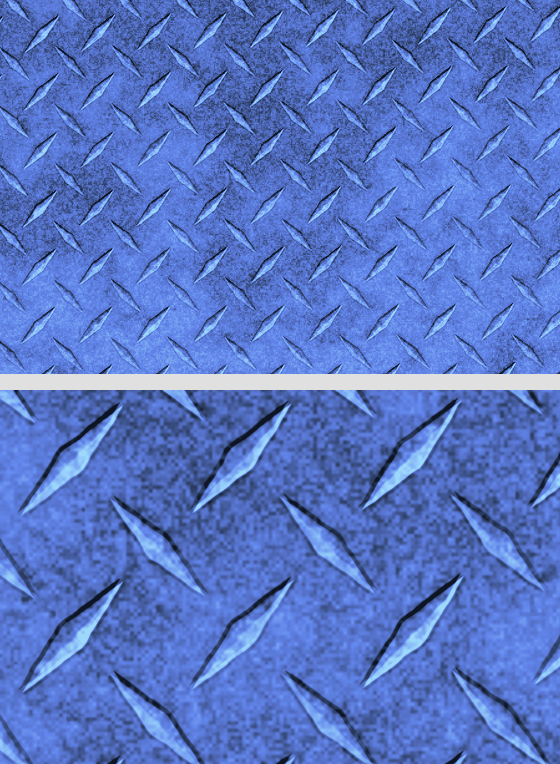
Top: the whole. Bottom: its middle third, enlarged.
Give the GLSL for this texture, as a Shadertoy shader.

```glsl
// Blue steel tread plate: worn, grainy metal with raised lozenges in alternating diagonals.

float hash(vec2 p) {
    vec3 q = fract(vec3(p.xyx) * 0.1031);
    q += dot(q, q.yzx + 33.33);
    return fract((q.x + q.y) * q.z);
}

float noise(vec2 p) {
    vec2 i = floor(p), f = fract(p);
    f = f * f * (3.0 - 2.0 * f);
    return mix(mix(hash(i), hash(i + vec2(1, 0)), f.x),
               mix(hash(i + vec2(0, 1)), hash(i + vec2(1, 1)), f.x), f.y);
}

float fbm(vec2 p) {
    float sum = 0.0, amp = 0.5;
    for (int i = 0; i < 5; i++) {
        sum += amp * noise(p);
        p = mat2(1.6, 1.2, -1.2, 1.6) * p + 17.3;
        amp *= 0.55;
    }
    return sum / 1.06;
}

// Maps a shade from 0 to 1 onto the blue metal colours.
vec3 steel(float s) {
    vec3 c = mix(vec3(0.05, 0.08, 0.14), vec3(0.18, 0.25, 0.40), smoothstep(0.0, 0.25, s));
    c = mix(c, vec3(0.33, 0.44, 0.78), clamp((s - 0.25) / 0.25, 0.0, 1.0));
    c = mix(c, vec3(0.38, 0.52, 0.92), clamp((s - 0.50) / 0.15, 0.0, 1.0));
    return mix(c, vec3(0.62, 0.85, 0.99), clamp((s - 0.65) / 0.35, 0.0, 1.0));
}

void mainImage(out vec4 fragColor, in vec2 fragCoord) {
    vec2 p = fragCoord / iResolution.y;
    float pixel = 1.0 / iResolution.y;
    float down = 1.0 - p.y;

    // Plate surface: broad stains, dense fine grain and a few dark pits
    float stain = fbm(p * 4.5 + 3.0);
    float blotch = fbm(p * 20.0 + 40.0);
    float grain = 0.6 * noise(p * 300.0) + 0.4 * noise(p * 150.0 + 9.0) - 0.5;
    float polish = smoothstep(0.44, 0.62, 0.6 * stain + 0.4 * blotch + 0.16 * (down - 0.5));
    float shade = 0.515 + 0.15 * (down - 0.5) + 0.02 * (p.x - 0.75);
    shade += 0.3 * (stain - 0.5) + 0.18 * (blotch - 0.5);
    shade += 0.06 * polish + grain * mix(0.5, 0.3, polish);
    shade -= 0.2 * smoothstep(0.9, 0.98, noise(p * 75.0 + 60.0)) * noise(p * 9.0);

    // Lattice in slight perspective: pitch grows downwards and to the right
    vec2 pitch = vec2(0.1494 + 0.0048 * down, 0.1556 + 0.0023 * p.x);
    vec2 lattice = vec2(p.x - 0.1145 + 0.0125 * down, down - 0.0941 + 0.0203 * p.x) / pitch;

    // Two families of lozenges: rising, then falling and half a pitch away
    for (int k = 0; k < 2; k++) {
        float falling = float(k);
        vec2 g = lattice - 0.5 * falling;
        vec2 id = floor(g + 0.5);
        vec2 d = (g - id) * pitch * vec2(1, -1);
        float rnd = hash(id + 31.0 + 50.0 * falling);
        float rnd2 = hash(id + 83.0 + 20.0 * falling);

        vec2 axis = normalize(vec2(1.0, mix(1.07, -1.06, falling) + 0.04 * (rnd - 0.5)));
        float along = dot(d, axis) / (0.065 - 0.005 * falling + 0.002 * rnd2);
        float side = dot(d, vec2(axis.y, -axis.x));   // positive on the lower flank
        float upper = along * (1.0 - 2.0 * falling);  // positive towards the top tip
        side += 0.0012 * (noise(p * 100.0 + 5.0) - 0.5);

        float taper = 1.0 - pow(min(abs(along), 1.0), 1.5);
        float bulge = exp(-30.0 * along * along);
        float width = (0.0098 - 0.0014 * falling + 0.0008 * rnd) * taper + 0.0024 * bulge;
        float tips = smoothstep(1.02, 0.98, abs(along));

        // Dark rim and soft shadow beyond the upper flank
        float rim = smoothstep(0.0012, -0.0012, abs(side + 0.0040) - width) * tips;
        float halo = smoothstep(0.012, 0.0, abs(side + 0.005) - width) * smoothstep(1.2, 0.8, abs(along));
        float depth = mix(0.46, 0.36, falling) * (0.85 + 0.3 * upper) * (0.8 + 0.4 * rnd2);
        shade -= 0.06 * halo + rim * depth * (0.75 + 0.5 * blotch);

        // Raised top, worn to plate colour above and bare along the lower bevel
        float body = smoothstep(pixel, -pixel, abs(side) - width) * tips;
        float scuff = noise(p * 80.0 + 70.0 * rnd);
        float level = side / max(width, 0.001);
        float bevel = smoothstep(-0.15, 0.2, level - 0.25 * upper + 0.3 * (scuff - 0.5));
        float edge = smoothstep(0.0050, 0.0025, width - side);
        float bright = mix(0.97, 0.84, falling) + 0.1 * (rnd - 0.5) + 0.3 * grain;
        float top = 0.6 + 0.3 * (scuff - 0.5) + 0.5 * grain - 0.06 * upper;
        top -= 0.2 * smoothstep(-0.5, -1.0, level) * (0.7 + 0.6 * upper);
        top = mix(top, bright, max(bevel * mix(0.55, 0.95, scuff), edge * mix(0.95, 0.8, falling)));
        shade = mix(shade, top, body);

        // Thin contact line under the lower flank
        float contact = smoothstep(0.0025, 0.0, abs(side - width - 0.0018)) * tips;
        shade -= 0.14 * contact;
    }

    fragColor = vec4(steel(clamp(shade, 0.0, 1.0)), 1.0);
}
```
